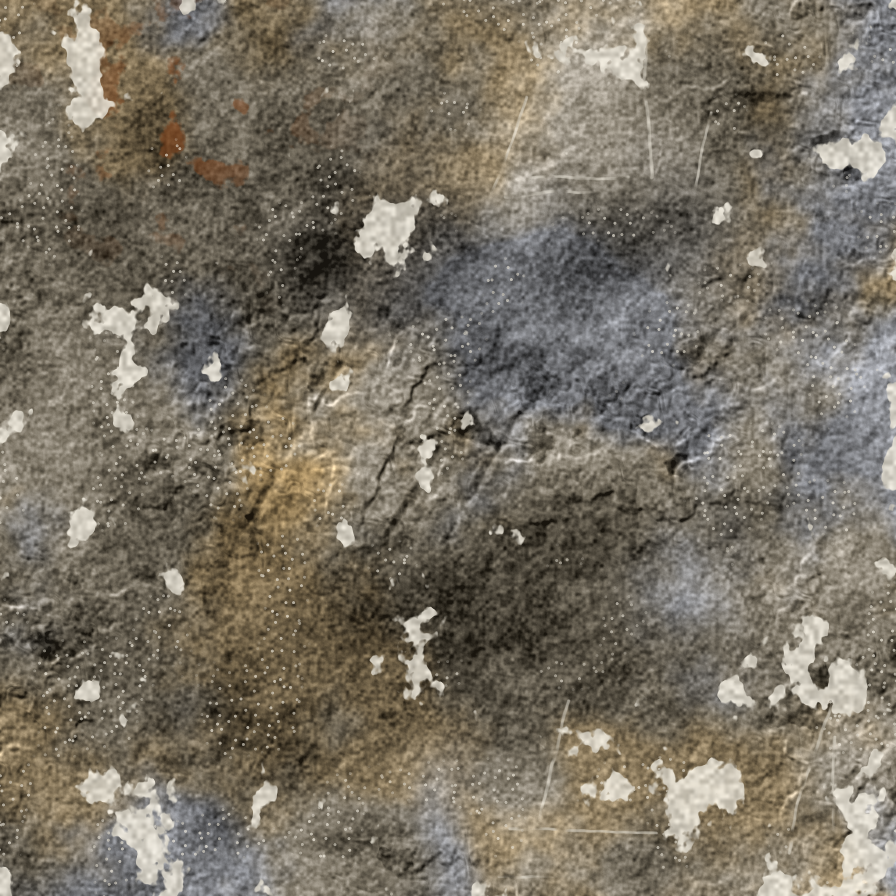
This texture is drawn by a WebGL 1 fragment shader. Its source:

```glsl
precision highp float;
// Weathered plaster wall: soot and damp stains over a rough, side-lit crust,
// with ochre tints, flaked white paint, diagonal grooves and pale scratches.
// Layered value noise and cellular noise form a height field that is embossed.

uniform vec2 u_resolution;

const vec3 DARK = vec3(0.23, 0.21, 0.17);
const vec3 MID = vec3(0.47, 0.44, 0.38);
const vec3 LIGHT = vec3(0.84, 0.81, 0.76);
const vec3 PAINT = vec3(0.88, 0.86, 0.81);
const vec3 RUST = vec3(0.50, 0.27, 0.12);
const vec3 OCHRE_TINT = vec3(1.13, 1.0, 0.76);
const vec3 COOL_TINT = vec3(0.98, 1.0, 1.05);
const vec2 LIGHT_STEP = vec2(-0.0018, 0.0028);
const float BASE_TONE = 0.465;
const float RELIEF = 1.5;
const float GRAIN = 0.22;
const float FBM_MEAN = 0.484;

vec2 hash2(vec2 p) {
  vec3 q = fract(p.xyx * vec3(0.1031, 0.1030, 0.0973));
  q += dot(q, q.yzx + 33.33);
  return fract((q.xx + q.yz) * q.zy);
}

float noise(vec2 p) {
  vec2 i = floor(p), f = fract(p);
  f = f * f * (3.0 - 2.0 * f);
  float low = mix(hash2(i).x, hash2(i + vec2(1, 0)).x, f.x);
  float high = mix(hash2(i + vec2(0, 1)).x, hash2(i + vec2(1, 1)).x, f.x);
  return mix(low, high, f.y);
}

float fbm(vec2 p) {
  float sum = 0.0, amp = 0.5;
  for (int i = 0; i < 5; i++) {
    sum += amp * noise(p);
    p = mat2(1.6, 1.2, -1.2, 1.6) * p + 17.3;
    amp *= 0.5;
  }
  return sum;
}

// Distance to the nearest scattered cell point
float cell(vec2 p) {
  vec2 i = floor(p), f = fract(p);
  float nearest = 2.0;
  for (int y = -1; y <= 1; y++)
    for (int x = -1; x <= 1; x++) {
      vec2 o = vec2(x, y);
      vec2 d = o + hash2(i + o) - f;
      nearest = min(nearest, dot(d, d));
    }
  return sqrt(nearest);
}

float segment(vec2 p, vec2 a, vec2 b) {
  vec2 d = b - a;
  return length(p - a - d * clamp(dot(p - a, d) / dot(d, d), 0.0, 1.0));
}

float stain(vec2 p, vec2 centre, vec2 radius) {
  vec2 q = (p - centre) / radius;
  return exp(-dot(q, q));
}

// Crust height: broken ledges, lumps and fine roughness
float height(vec2 p, float rough) {
  float ledge = smoothstep(0.50, 0.57, fbm(p * 13.0 + 4.0));
  float lumps = 1.0 - cell(p * 48.0 + 1.5 * noise(p * 70.0));
  return rough * (0.22 * ledge + 0.16 * lumps) + 0.35 * fbm(p * 62.0);
}

void main() {
  vec2 p = gl_FragCoord.xy / u_resolution;
  vec2 wobble = vec2(fbm(p * 9.0), fbm(p * 9.0 + 31.0)) - FBM_MEAN;
  vec2 w = p + 0.16 * wobble;

  // Broad stains and clouds
  float soot = stain(w, vec2(0.57, 0.70), vec2(0.20, 0.09));
  float haze = stain(w, vec2(0.67, 0.62), vec2(0.06, 0.05))
             + stain(w, vec2(0.78, 0.34), vec2(0.06, 0.05))
             + stain(w, vec2(0.48, 0.03), vec2(0.05, 0.09));
  float damp = stain(w, vec2(0.57, 0.27), vec2(0.15, 0.10))
             + 0.8 * stain(w, vec2(0.32, 0.79), vec2(0.16, 0.11));
  float spots = stain(w, vec2(0.37, 0.715), vec2(0.045, 0.03))
              + stain(w, vec2(0.23, 0.18), vec2(0.025))
              + stain(w, vec2(0.37, 0.05), vec2(0.025));
  float edge = abs(w.x - 0.5);
  float bleached = stain(vec2(edge, w.y), vec2(0.5, 0.52), vec2(0.09, 0.08))
                 + 0.7 * stain(w, vec2(0.06, 0.38), vec2(0.11, 0.05));
  float tanBand = stain(w, vec2(0.45, 0.51), vec2(0.5, 0.13));
  float tone = BASE_TONE + 0.45 * (fbm(p * 3.5 + 7.0) - FBM_MEAN)
             + 0.38 * (fbm(p * 12.0 + 50.0) - FBM_MEAN)
             - 0.18 * soot - 0.13 * damp - 0.16 * spots
             + 0.08 * haze + 0.15 * bleached + 0.05 * tanBand;

  // Side-lit relief, pits and grain
  float rough = 0.35 + 0.9 * smoothstep(0.36, 0.60, fbm(p * 4.0 + 22.0)) * (1.0 - 0.7 * soot);
  tone += RELIEF * (height(p, rough) - height(p + LIGHT_STEP, rough));
  tone -= 0.15 * rough * smoothstep(0.62, 0.69, fbm(p * 25.0 + 80.0));
  tone += GRAIN * (noise(p * 250.0) - 0.5) + 0.10 * (0.5 - cell(p * 130.0));

  // Diagonal grooves with a lit lower lip
  for (int i = 0; i < 3; i++) {
    float n = float(i), odd = mod(n, 2.0);
    vec2 top = vec2(0.39 + 0.115 * n, 0.62 - 0.09 * odd);
    vec2 foot = top - (0.26 - 0.11 * odd) * vec2(0.50, 0.87);
    vec2 g = p + 0.035 * wobble;
    float worn = smoothstep(0.25, 0.55, noise(p * 38.0));
    tone -= 0.20 * worn * (1.0 - smoothstep(0.001, 0.006, segment(g, top, foot)));
    tone += 0.06 * (1.0 - smoothstep(0.001, 0.005, segment(g + vec2(-0.006, 0.004), top, foot)));
  }

  // Tone to colour, then warm and cool tints
  tone = clamp(tone, 0.08, 0.95);
  vec3 color = tone < MID.g ? mix(DARK, MID, (tone - DARK.g) / (MID.g - DARK.g))
                            : mix(MID, LIGHT, (tone - MID.g) / (LIGHT.g - MID.g));
  float ochre = smoothstep(0.46, 0.68, fbm(p * 7.0 + 63.0)) * (0.55 + 0.45 * tanBand);
  float cool = clamp(0.8 * soot + 0.8 * haze + smoothstep(0.52, 0.72, fbm(p * 5.0 + 90.0)), 0.0, 0.9);
  color *= mix(vec3(1.0), OCHRE_TINT, ochre * (1.0 - cool));
  color = mix(color, color.g * COOL_TINT, cool);
  float rust = smoothstep(0.60, 0.68, fbm(p * 26.0 + 12.0)) * stain(p, vec2(0.2, 0.87), vec2(0.12));
  color = mix(color, RUST, 0.7 * rust);

  // Flaked paint, mostly toward the sides, and scattered specks
  float sides = smoothstep(0.2, 0.48, edge) * noise(p * 5.0 + 3.0);
  float flakes = fbm(p * vec2(21.0, 17.0) + 40.0) + 0.17 * sides + 0.05 * bleached
               + 0.07 * (noise(p * 140.0) - 0.5);
  float paint = smoothstep(0.70, 0.74, flakes);
  float specks = (1.0 - smoothstep(0.08, 0.17, cell(p * 75.0))) * smoothstep(0.60, 0.75, noise(p * 16.0 + 9.0));

  // Thin broken scratches along the top and bottom right
  float scratches = 0.0;
  for (int i = 0; i < 10; i++) {
    float n = float(i);
    vec2 r = hash2(vec2(n, 5.0)), s = hash2(vec2(n, 19.0));
    vec2 a = vec2(0.52 + 0.45 * r.x, mix(0.02, 0.77, mod(n, 2.0)) + 0.06 * r.y);
    vec2 run = mod(n, 3.0) < 0.5 ? vec2(0.9, 0.12 * (s.x - 0.5)) : vec2(0.5 * (s.x - 0.3), 1.0);
    float d = segment(p + 0.02 * wobble, a, a + run * (0.07 + 0.13 * s.y));
    scratches = max(scratches, 1.0 - smoothstep(0.0006, 0.0026, d));
  }
  scratches *= smoothstep(0.2, 0.6, noise(p * 75.0));

  float white = max(max(0.88 * paint, 0.65 * specks), 0.55 * scratches);
  vec3 paintColor = PAINT + 0.25 * (noise(p * 180.0) - 0.5);
  gl_FragColor = vec4(clamp(mix(color, paintColor, white), 0.0, 1.0), 1.0);
}
```
